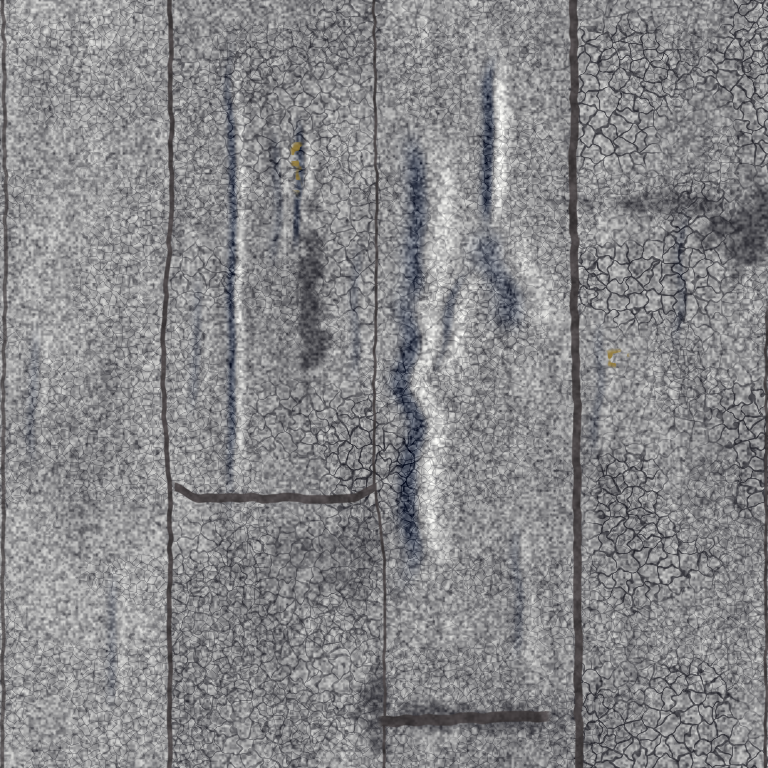
A Shadertoy shader for this texture:

```glsl
// Weathered grey roofing felt: cracked vertical strips with tarred seams, blisters and stains.

float hash(vec2 p) {
    vec3 q = fract(p.xyx * 0.1031);
    q += dot(q, q.yzx + 33.33);
    return fract((q.x + q.y) * q.z);
}

vec2 hash2(vec2 p) {
    return vec2(hash(p), hash(p + 57.3));
}

float noise(vec2 p) {
    vec2 i = floor(p), f = fract(p);
    f *= f * (3.0 - 2.0 * f);
    return mix(mix(hash(i), hash(i + vec2(1, 0)), f.x),
               mix(hash(i + vec2(0, 1)), hash(i + vec2(1, 1)), f.x), f.y);
}

float fbm(vec2 p) {
    float sum = 0.0, amp = 0.5;
    for (int i = 0; i < 4; i++) {
        sum += amp * noise(p);
        p = p * 2.03 + 17.7;
        amp *= 0.5;
    }
    return sum / 0.9375;
}

// Distance to the border of the Voronoi cell around p
float cellBorder(vec2 p) {
    vec2 cell = floor(p), f = fract(p), home = vec2(0), toHome = vec2(0);
    float nearest = 8.0, border = 8.0;
    for (int y = -1; y <= 1; y++)
    for (int x = -1; x <= 1; x++) {
        vec2 g = vec2(x, y), r = g + hash2(cell + g) - f;
        if (dot(r, r) < nearest) { nearest = dot(r, r); home = g; toHome = r; }
    }
    for (int y = -2; y <= 2; y++)
    for (int x = -2; x <= 2; x++) {
        vec2 g = home + vec2(x, y), r = g + hash2(cell + g) - f, d = r - toHome;
        if (dot(d, d) > 1e-4) border = min(border, dot(0.5 * (toHome + r), normalize(d)));
    }
    return border;
}

float cracks(vec2 p, float scale) {
    vec2 warp = vec2(noise(p * 120.0), noise(p * 120.0 + 40.0)) - 0.5;
    return 1.0 - smoothstep(0.02, 0.1, cellBorder(p * scale + warp * 0.5));
}

// Upright wrinkle: positive on the lit right flank, negative on the shaded left one
float wrinkle(vec2 p, vec2 foot, vec2 top, float width) {
    float t = (p.y - foot.y) / (top.y - foot.y);
    float x = (p.x - mix(foot.x, top.x, t)) / width + 2.0 * noise(vec2(p.y * 18.0, foot.x * 90.0)) - 1.0;
    float fade = smoothstep(-0.1, 0.2, t) * (1.0 - smoothstep(0.8, 1.1, t));
    return fade * (exp(-(x - 1.0) * (x - 1.0)) - exp(-(x + 1.0) * (x + 1.0)));
}

float stain(vec2 p, vec2 center, vec2 radius) {
    float d = length((p - center) / radius) + 1.6 * (fbm(p * 45.0) - 0.5);
    return 1.0 - smoothstep(0.35, 1.15, d);
}

// Ragged line of tar at signed offset d
float seam(float d, float along, float halfWidth) {
    d += (noise(vec2(along * 70.0, halfWidth * 900.0)) - 0.5) * 0.004;
    return 1.0 - smoothstep(halfWidth - 0.0012, halfWidth + 0.0012, abs(d));
}

void mainImage(out vec4 fragColor, in vec2 fragCoord) {
    vec2 p = fragCoord / iResolution.xy;
    float x = p.x, y = p.y;

    // Base felt: blotches, vertical streaks, mineral grain and dark pits
    float blotch = fbm(p * vec2(9.0, 5.0) + 3.0) - 0.5;
    float tone = 0.59 + 0.16 * blotch + 0.09 * (noise(p * vec2(65.0, 6.0)) - 0.5);
    tone += 0.02 * (1.0 - step(0.222, x)) + 0.05 * exp(-pow((x - 0.02) / 0.012, 2.0)) * noise(p * 12.0);
    float grain = 0.32 * (noise(p * 310.0) - 0.5) + 0.16 * (noise(p * 170.0 + 9.0) - 0.5);
    tone += grain - 0.15 * smoothstep(0.68, 0.95, noise(p * 230.0 + 31.0));

    // Crack network, strength differing per strip
    float strength = 0.12 + 0.45 * step(0.222, x) - 0.27 * step(0.495, x) + 0.6 * step(0.747, x);
    strength *= 0.3 + 0.7 * smoothstep(0.3, 0.62, noise(p * 11.0 + 5.0));
    strength += 0.7 * exp(-dot((p - vec2(0.49, 0.41)) / 0.06, (p - vec2(0.49, 0.41)) / 0.06));
    tone *= 1.0 - 0.58 * min(strength, 1.0) * cracks(p, 50.0);
    tone *= 1.0 - 0.22 * smoothstep(0.35, 0.65, noise(p * 16.0)) * cracks(p + 3.0, 95.0);

    // Blisters and wrinkles
    float relief = 1.3 * wrinkle(p, vec2(0.641, 0.71), vec2(0.646, 0.92), 0.008);
    relief += wrinkle(p, vec2(0.553, 0.6), vec2(0.552, 0.82), 0.015);
    relief += 1.2 * wrinkle(p, vec2(0.546, 0.25), vec2(0.55, 0.62), 0.014);
    relief += 0.8 * wrinkle(p, vec2(0.575, 0.5), vec2(0.61, 0.64), 0.009);
    relief += 0.8 * wrinkle(p, vec2(0.675, 0.57), vec2(0.665, 0.7), 0.022);
    relief += wrinkle(p, vec2(0.307, 0.36), vec2(0.305, 0.92), 0.006);
    relief += wrinkle(p, vec2(0.394, 0.68), vec2(0.392, 0.84), 0.006);
    for (float i = 0.0; i < 9.0; i++) {
        vec2 foot = vec2(0.05 + 0.105 * i, 0.75 * hash(vec2(i, 4.0)));
        relief += 0.4 * wrinkle(p, foot, foot + vec2(0.004, 0.17), 0.007);
    }
    float shade = max(-relief, 0.0);
    tone += 0.2 * max(relief, 0.0) - 0.25 * shade;

    // Dark stains and worn knots
    float dirt = stain(p, vec2(0.98, 0.7), vec2(0.07, 0.06));
    dirt = max(dirt, stain(p, vec2(0.403, 0.61), vec2(0.018, 0.14)));
    dirt = max(dirt, stain(p, vec2(0.408, 0.565), vec2(0.024, 0.035)));
    dirt = max(dirt, 0.6 * stain(p, vec2(0.88, 0.735), vec2(0.16, 0.016)));
    dirt = max(dirt, 0.8 * stain(p, vec2(0.6, 0.064), vec2(0.14, 0.022)));
    dirt = max(dirt, 0.9 * stain(p, vec2(0.493, 0.07), vec2(0.02, 0.06)));
    dirt = max(dirt, 0.35 * stain(p, vec2(0.45, 0.27), vec2(0.09, 0.07)));
    tone = mix(tone, 0.24 + 0.7 * grain, 0.8 * dirt);

    vec3 color = vec3(tone) + vec3(0.0, 0.0, 0.05) * (0.7 - tone);
    color += vec3(-0.03, -0.005, 0.035) * min(shade, 1.0);

    // Lichen flecks
    float lichen = max(stain(p, vec2(0.803, 0.534), vec2(0.016, 0.012)),
                       stain(p, vec2(0.387, 0.785), vec2(0.008, 0.05)));
    color = mix(color, vec3(0.58, 0.47, 0.17), 0.8 * lichen * smoothstep(0.5, 0.75, noise(p * 160.0)));

    // Vertical seams, then the two cross joints
    float sway = 0.004 * (noise(vec2(y * 9.0, 2.0)) - 0.5);
    float tar = 0.8 * seam(x - 0.006 + sway, y, 0.0024);
    tar = max(tar, seam(x - 0.223 + 0.01 * exp(-pow((y - 0.54) / 0.13, 2.0)) + sway, y, 0.003));
    tar = max(tar, seam(x - 0.503 + 0.014 * smoothstep(0.25, 0.38, y) + sway, y, 0.0018));
    tar = max(tar, seam(x - 0.752 + 0.006 * y - sway, y, 0.0052));
    tar = max(tar, seam(x - 0.998, y, 0.002) * (1.0 - smoothstep(0.58, 0.62, y)));
    float bend = 0.016 * smoothstep(0.1, 0.135, abs(x - 0.36));
    tar = max(tar, seam(y - 0.351 - bend, x, 0.0056) * smoothstep(0.226, 0.229, x) * (1.0 - smoothstep(0.489, 0.492, x)));
    tar = max(tar, seam(y - 0.064 - 0.03 * (x - 0.6), x, 0.007) * smoothstep(0.49, 0.5, x) * (1.0 - smoothstep(0.71, 0.72, x)));
    vec3 tarColor = vec3(0.27, 0.25, 0.255) * (0.7 + 0.5 * noise(p * 90.0)) + 0.15 * grain;
    color = mix(color, tarColor, 0.93 * tar);

    fragColor = vec4(clamp(color, 0.0, 1.0), 1.0);
}
```
